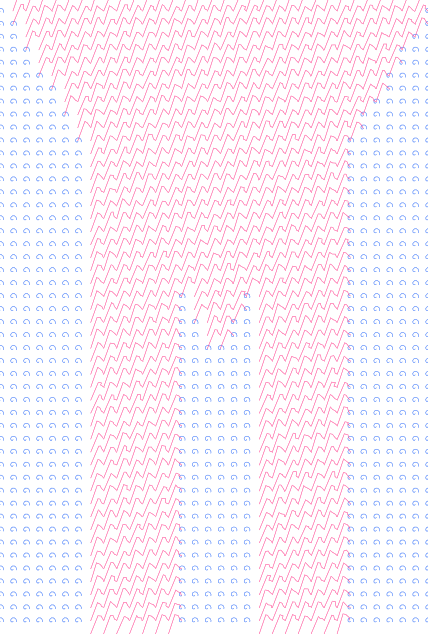
Write a WebGL 2 fragment shader that draws this pattern.

```glsl
#version 300 es
precision highp float;
// A lattice of thin pen marks: jagged pink strokes fill a broad notched
// region, small blue curls fill the rest. Each pixel gathers the distance
// to the marks of its neighbouring cells, bent by gradient noise.

uniform vec2 u_resolution;
out vec4 fragColor;

vec2 gradient(vec2 cell) {
  float h = fract(sin(dot(cell, vec2(127.1, 311.7))) * 4375.85);
  return vec2(cos(6.2832 * h), sin(6.2832 * h));
}

float gradientNoise(vec2 p) {
  vec2 i = floor(p), f = fract(p);
  vec2 s = f * f * f * (f * (f * 6.0 - 15.0) + 10.0);
  float a = dot(gradient(i), f);
  float b = dot(gradient(i + vec2(1, 0)), f - vec2(1, 0));
  float c = dot(gradient(i + vec2(0, 1)), f - vec2(0, 1));
  float d = dot(gradient(i + vec2(1, 1)), f - vec2(1, 1));
  return mix(mix(a, b, s.x), mix(c, d, s.x), s.y);
}

vec2 wobble(vec2 cell, float seed) {
  vec2 p = cell * 0.73 + seed * vec2(7.31, 3.17);
  return vec2(gradientNoise(p), gradientNoise(p + 41.5));
}

float segmentDistance(vec2 p, vec2 a, vec2 b) {
  vec2 ab = b - a;
  return length(p - a - ab * clamp(dot(p - a, ab) / dot(ab, ab), 0.0, 1.0));
}

// Long rise, a short shoulder, then a broken descent to the next cell.
float strokeDistance(vec2 p, vec2 cell) {
  vec2 peak = vec2(0.53, 1.42) + 0.22 * wobble(cell, 1.0);
  vec2 shoulder = peak + vec2(0.19, -0.07) + 0.2 * wobble(cell, 2.0);
  vec2 kink = vec2(0.84, 1.15) + 0.2 * wobble(cell, 3.0);
  vec2 tail = vec2(0.99, 1.01) + 0.1 * wobble(cell, 4.0);
  float d = segmentDistance(p, vec2(0), peak);
  d = min(d, segmentDistance(p, peak, shoulder));
  d = min(d, segmentDistance(p, shoulder, kink));
  return min(d, segmentDistance(p, kink, tail));
}

// Spiral from the right, over the top, and inward at the lower left.
float curlDistance(vec2 p) {
  float d = 9.0;
  vec2 previous = vec2(0.22, -0.09);
  for (int i = 0; i < 10; i++) {
    float t = float(i) / 9.0;
    float angle = mix(0.0, 5.2, t);
    vec2 next = mix(0.23, 0.07, t * t) * vec2(cos(angle), sin(angle));
    next.x -= 0.07 * t;
    d = min(d, segmentDistance(p, previous, next));
    previous = next;
  }
  return d;
}

// Rows count downward from the top.
bool isStroke(float column, float row) {
  float limit = 99.0;
  if (column < 6.5) limit = floor(1.8 * column + 0.65);
  if (column > 26.5) limit = floor(1.7 * (33.0 - column) + 1.35);
  float fromCentre = abs(column - 16.5);
  if (fromCentre < 3.0) limit = 28.0 - 2.0 * fromCentre;
  return row < limit + 0.5;
}

// Box-filtered coverage of a line, also when thinner than a pixel.
float lineCoverage(float d, float pixel) {
  float x = d / pixel, halfWidth = 0.021 / pixel;
  return clamp(halfWidth - x + 0.5, 0.0, 1.0)
       - clamp(-halfWidth - x + 0.5, 0.0, 1.0);
}

void main() {
  float pixel = 33.0 / u_resolution.x;
  vec2 p = gl_FragCoord.xy * pixel - vec2(0.0, 0.5);
  vec2 home = floor(p);
  float stroke = 9.0, curl = 9.0;

  for (int y = -2; y <= 1; y++) {
    for (int x = -1; x <= 1; x++) {
      vec2 cell = home + vec2(x, y);
      if (cell.x < 0.0 || cell.y < 0.0) continue;
      vec2 local = p - cell;
      if (isStroke(cell.x, 49.0 - cell.y)) {
        stroke = min(stroke, strokeDistance(local, cell));
      } else {
        curl = min(curl, curlDistance(local - vec2(0.04, 1.0)));
      }
    }
  }

  vec3 color = vec3(1.0);
  color = mix(color, vec3(0.2, 0.44, 0.98), lineCoverage(curl, pixel));
  color = mix(color, vec3(1.0, 0.25, 0.56), lineCoverage(stroke, pixel));
  fragColor = vec4(color, 1.0);
}
```
